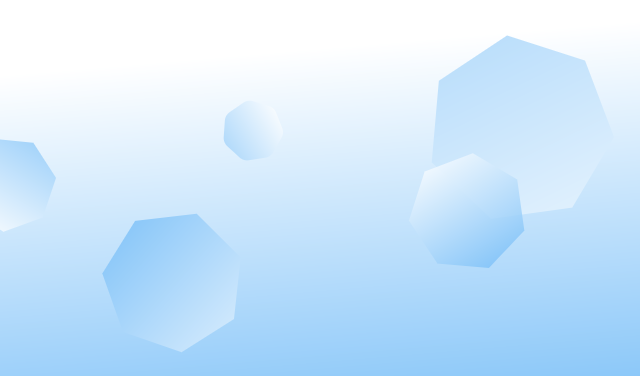
Reproduce this background procedurally as a Shadertoy shader.

```glsl
// Translucent blue heptagons floating over a soft white-to-sky gradient.

const vec3 SKY = vec3(0.55, 0.785, 0.975);

// Signed distance to a heptagon with a vertex at the given angle.
float heptagon(vec2 q, float radius, float angle, float rounding) {
    float halfSector = 3.14159265 / 7.0;
    float a = mod(atan(q.y, q.x) - angle, 2.0 * halfSector) - halfSector;
    float inner = radius - rounding / cos(halfSector);
    vec2 k = length(q) * vec2(cos(a), abs(sin(a)));
    k -= inner * vec2(cos(halfSector), sin(halfSector));
    return length(vec2(k.x, max(k.y, 0.0))) * sign(k.x) - rounding;
}

// Blends in one heptagon; tones run along the axis, 0 = white and 1 = sky.
void drawGem(inout vec3 color, vec2 p, vec2 center, float radius, float angle,
             float rounding, float axis, vec2 tones, float opacity) {
    vec2 q = p - center;
    float along = dot(q, vec2(cos(axis), sin(axis))) / radius * 0.5 + 0.5;
    vec3 tint = mix(vec3(1.0), SKY, mix(tones.x, tones.y, along));
    float d = heptagon(q, radius, angle, rounding);
    float coverage = clamp(0.5 - d * iResolution.y, 0.0, 1.0);
    color = mix(color, tint, coverage * opacity);
}

void mainImage(out vec4 fragColor, in vec2 fragCoord) {
    vec2 p = fragCoord / iResolution.y;

    // Slightly tilted backdrop, deepest at the lower right
    float depth = 1.0 - p.y + 0.085 * p.x;
    vec3 color = mix(vec3(1.0), SKY, clamp((depth - 0.2) / 0.945, 0.0, 1.0));

    // Large and medium overlapping pair on the right
    drawGem(color, p, vec2(1.383, 0.657), 0.251, -0.087, 0.0, -1.15, vec2(0.62, 0.27), 0.95);
    drawGem(color, p, vec2(1.244, 0.435), 0.158, -0.31, 0.0, -1.0, vec2(0.08, 1.12), 0.82);

    // Lower left, cropped left edge, and small rounded one
    drawGem(color, p, vec2(0.461, 0.252), 0.190, 0.34, 0.0, -0.75, vec2(1.06, 0.4), 0.92);
    drawGem(color, p, vec2(0.022, 0.511), 0.128, 0.125, 0.0, -2.1, vec2(0.82, 0.1), 0.95);
    drawGem(color, p, vec2(0.672, 0.652), 0.084, -0.07, 0.03, 0.55, vec2(0.7, 0.06), 0.95);

    fragColor = vec4(color, 1.0);
}
```
